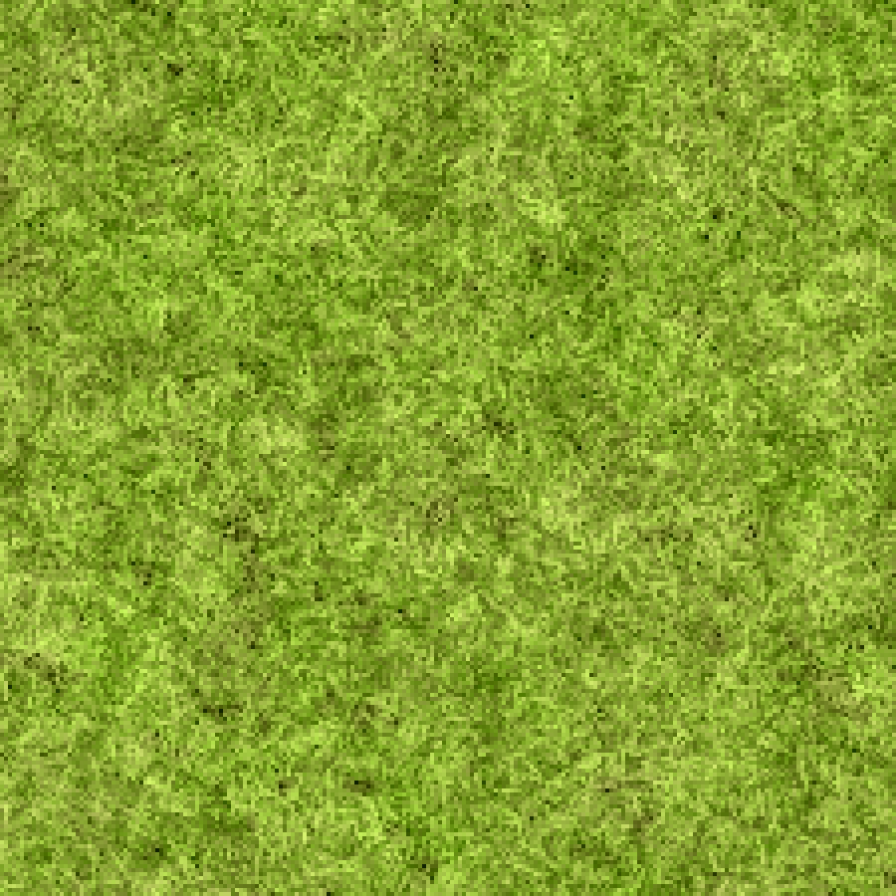
Write a Shadertoy shader that draws this texture.

```glsl
#define GRAINS 225.0       // grains across the canvas
#define PITCH 3.6          // blade spacing, in grains
#define LAYERS 4
#define BLADE_WIDTH 0.92
#define BLADE_CONTRAST 0.94
#define GRAIN_CONTRAST 0.50
#define SPECK_SHARE 0.010
#define MID_GREEN vec3(0.538, 0.657, 0.193)
#define LIGHT_SPAN vec3(0.330, 0.340, 0.250)
#define DRY_SHIFT vec3(0.036, -0.014, 0.052)
#define SOIL_BROWN vec3(0.520, 0.510, 0.230)

const float PI = 3.14159;

vec3 hash3(vec2 p) {
    vec3 h = fract(p.xyx * vec3(0.1031, 0.1030, 0.0973));
    h += dot(h, h.yxz + 33.33);
    return fract((h.xxy + h.yzz) * h.zyx);
}

float valueNoise(vec2 p) {
    vec2 i = floor(p), f = fract(p);
    f = f * f * (3.0 - 2.0 * f);
    vec2 e = vec2(0.0, 1.0);
    return mix(mix(hash3(i).x, hash3(i + e.yx).x, f.x),
               mix(hash3(i + e.xy).x, hash3(i + e.yy).x, f.x), f.y);
}

float patches(vec2 p) {
    return 0.6 * valueNoise(p) + 0.4 * valueNoise(p * 2.3 + 17.0);
}

// Overlapping blades: x is lightness, y is dryness
vec2 blades(vec2 p) {
    vec2 look = vec2(-0.5, 0.0);
    for (int layer = 0; layer < LAYERS; layer++) {
        vec2 shift = float(layer) * vec2(61.7, 38.3);
        vec2 q = p + shift;
        vec2 cell = floor(q / PITCH);
        for (int k = 0; k < 9; k++) {
            vec2 id = cell + vec2(k % 3, k / 3) - 1.0;
            vec3 place = hash3(id + 7.0 + float(layer) * 131.0);
            vec3 kind = hash3(id + 301.0 + float(layer) * 57.0);
            float angle = PI * (0.5 + 0.85 * (place.z + kind.z - 1.0));
            vec2 along = vec2(cos(angle), sin(angle));
            vec2 d = q - (id + place.xy) * PITCH;
            float reach = mix(1.2, 3.2, kind.y);
            float t = clamp(dot(d, along), -reach, reach);
            float cover = 1.0 - smoothstep(0.3, BLADE_WIDTH, length(d - along * t));
            vec2 blade = vec2((kind.x - 0.47) * BLADE_CONTRAST, 2.0 * fract(kind.x * 7.0 + kind.y) - 1.0);
            look = mix(look, blade, cover);
        }
    }
    return look;
}

vec3 grassColor(vec2 grain) {
    vec2 look = blades(grain);
    vec3 noise = hash3(grain + 900.0);

    // Tufts and broad patches of light, dry grass and bare soil
    float tuft = valueNoise(grain / 5.5 + 210.0) - 0.5;
    float light = patches(grain / 17.0 + 40.0) - 0.5;
    float dry = patches(grain / 26.0 + 90.0) - 0.5;
    float bare = patches(grain / 9.0 + 150.0);
    float soilShare = smoothstep(0.66, 0.86, bare);

    float tone = look.x + (noise.x - 0.5) * GRAIN_CONTRAST;
    tone += 0.40 * tuft + 0.48 * light - 0.12 * soilShare;
    float speck = step(1.0 - SPECK_SHARE * (1.0 + 12.0 * soilShare), noise.y);
    tone -= 0.65 * speck;

    float dryness = 0.6 * look.y + 1.5 * dry + 0.9 * (noise.z - 0.5);
    vec3 color = MID_GREEN + LIGHT_SPAN * tone + DRY_SHIFT * dryness;
    vec3 soil = SOIL_BROWN + LIGHT_SPAN * tone;
    return clamp(mix(color, soil, 0.45 * soilShare), 0.0, 1.0);
}

void mainImage(out vec4 fragColor, in vec2 fragCoord) {
    float scale = GRAINS / iResolution.y;
    vec2 q = fragCoord * scale - 0.5;
    vec2 grain = floor(q);

    // Blend neighbouring grains only across their shared edge
    vec2 edge = clamp((fract(q) - 0.5) / scale + 0.5, 0.0, 1.0);
    vec2 e = vec2(0.0, 1.0);
    vec3 lower = mix(grassColor(grain), grassColor(grain + e.yx), edge.x);
    vec3 upper = mix(grassColor(grain + e.xy), grassColor(grain + e.yy), edge.x);
    fragColor = vec4(mix(lower, upper, edge.y), 1.0);
}
```
